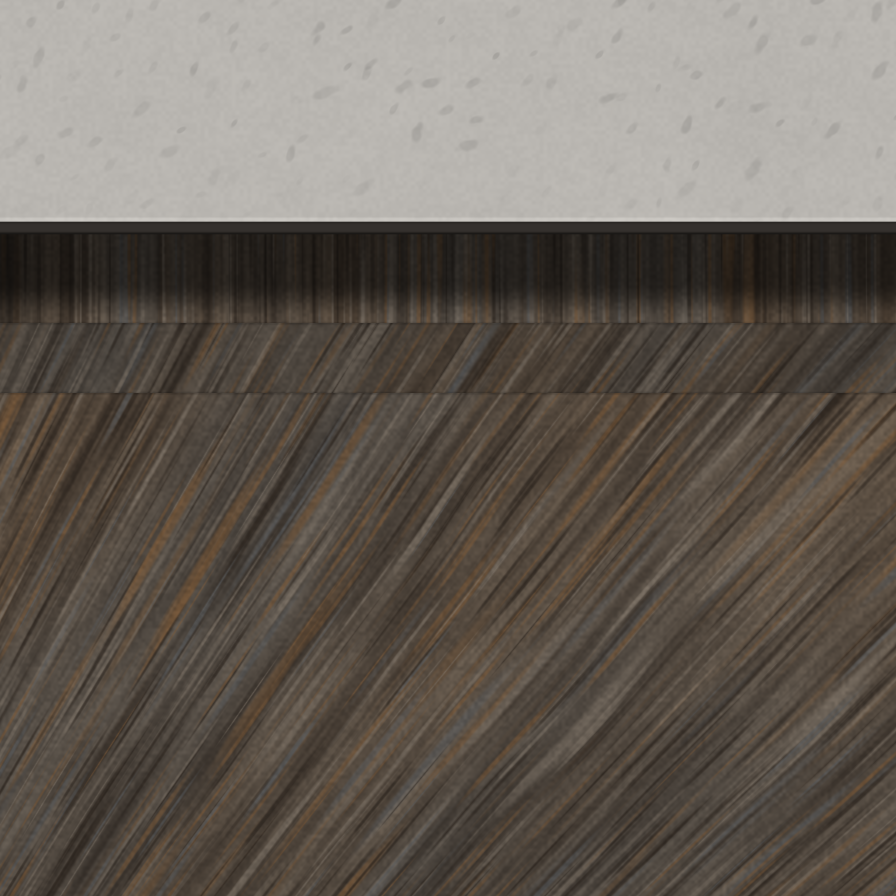
Write a WebGL 2 fragment shader that draws this texture.

```glsl
#version 300 es
precision highp float;
// A pale pitted plaster wall over a dark metal trim and streaked brown wood.
// The wood is stretched noise plus tapered streaks: upright on the skirting,
// fanned around a far pivot on the border strip and the floor.
uniform vec2 u_resolution;
out vec4 fragColor;

const float WALL_BASE = 0.7526;
const float TRIM_BASE = 0.7385;
const float SKIRT_BASE = 0.639;
const float BORDER_BASE = 0.561;
const vec2 FAN_PIVOT = vec2(-1.06, -1.71);
const float FAN_RADIUS = 2.45;

const vec3 PLASTER = vec3(0.722, 0.710, 0.690);
const vec3 TRIM = vec3(0.205, 0.190, 0.175);
const vec3 UMBER = vec3(0.215, 0.183, 0.155);
const vec3 TAUPE = vec3(0.415, 0.372, 0.325);
const vec3 OCHRE = vec3(0.460, 0.335, 0.215);
const vec3 ASH = vec3(0.475, 0.435, 0.390);
const vec3 SLATE = vec3(0.345, 0.355, 0.365);
const vec3 CHAR = vec3(0.170, 0.140, 0.115);

float hash(vec2 p) {
  vec3 q = fract(p.xyx * 0.1031);
  q += dot(q, q.yzx + 33.33);
  return fract((q.x + q.y) * q.z);
}

float noise(vec2 p) {
  vec2 i = floor(p), f = fract(p);
  f = f * f * (3.0 - 2.0 * f);
  return mix(mix(hash(i), hash(i + vec2(1, 0)), f.x),
             mix(hash(i + vec2(0, 1)), hash(i + vec2(1, 1)), f.x), f.y);
}

// Soft step that is one where y lies above the edge.
float above(float y, float edge, float px) {
  return smoothstep(edge - px, edge + px, y);
}

// One tapered streak per cell; x is its strength, y its random tint.
vec2 streak(vec2 q, vec2 freq, float seed, float px) {
  float column = floor(q.x * freq.x);
  float along = q.y * freq.y + 9.0 * hash(vec2(column, seed));
  vec2 id = vec2(column + seed * 17.0, floor(along));
  float taper = smoothstep(0.0, 0.3, fract(along)) * smoothstep(1.0, 0.6, fract(along));
  float width = mix(0.08, 0.27, hash(id + 3.7)) * (0.4 + 0.6 * taper);
  float center = mix(0.35, 0.65, hash(id + 8.1));
  float soft = 0.08 + px * freq.x;
  float body = 1.0 - smoothstep(width - soft, width + soft, abs(fract(q.x * freq.x) - center));
  float present = smoothstep(0.4, 0.9, hash(id + 21.3));
  return vec2(body * taper * present, hash(id + 40.9));
}

vec3 streakTint(float pick) {
  vec3 tint = mix(CHAR, ASH, step(0.34, pick));
  tint = mix(tint, OCHRE, step(0.64, pick));
  return mix(tint, SLATE, step(0.9, pick));
}

// q.x runs across the grain and q.y along it.
vec3 wood(vec2 q, float seed, float px) {
  q += vec2(0.004 * noise(q * vec2(9.0, 7.0) + seed), seed * 0.73);
  float tone = 0.30 * noise(q * vec2(34.0, 2.5) + seed)
             + 0.38 * noise(q * vec2(105.0, 5.0) + seed)
             + 0.32 * noise(q * vec2(240.0, 11.0) + seed);
  vec3 color = mix(UMBER, TAUPE, clamp(0.53 + 1.25 * (tone - 0.5), 0.0, 1.0));
  float warmth = noise(q * vec2(13.0, 2.0) + seed + 5.0) - 0.5;
  color *= 1.0 + warmth * vec3(0.10, 0.0, -0.12);
  for (int i = 0; i < 5; i++) {
    float k = float(i);
    vec2 s = streak(q, vec2(41.0 + 27.0 * k, 2.8 + 0.9 * k), seed + k, px);
    color = mix(color, streakTint(s.y), 0.62 * s.x);
  }
  return color;
}

// Scattered, leaning oval pits, summed over neighbouring cells.
float pits(vec2 p, float count) {
  vec2 cell = floor(p * count);
  float depth = 0.0;
  for (int j = -1; j <= 1; j++)
  for (int i = -1; i <= 1; i++) {
    vec2 id = cell + vec2(i, j);
    vec2 d = p * count - id - vec2(hash(id + 1.3), hash(id + 7.9));
    float lean = mix(0.3, 1.3, hash(id + 15.1));
    vec2 axis = vec2(cos(lean), sin(lean));
    float size = mix(0.16, 0.38, hash(id + 23.7));
    vec2 oval = vec2(dot(d, axis), dot(d, vec2(-axis.y, axis.x)) * 2.1) / size;
    float ragged = length(oval) + 0.5 * (noise(p * 130.0) - 0.5);
    depth += (1.0 - smoothstep(0.45, 1.1, ragged)) * hash(id + 31.1);
  }
  return min(depth, 1.2);
}

vec3 plaster(vec2 p) {
  float mottle = noise(p * 7.0) - 0.5 + 0.6 * (noise(p * 45.0) - 0.5);
  float tooth = noise(p * 230.0) - 0.5;
  float fade = mix(0.5, 1.0, smoothstep(WALL_BASE, 0.87, p.y));
  float light = 1.0 + 0.022 * mottle + 0.035 * tooth - 0.095 * fade * pits(p, 25.0);
  return PLASTER * (light + 0.015 * (1.0 - fade));
}

void main() {
  vec2 p = gl_FragCoord.xy / u_resolution;
  float px = 0.7 / u_resolution.y;

  // Fanned grain for floor and border, straight grain for the skirting.
  vec2 ray = p - FAN_PIVOT;
  vec2 fan = vec2(atan(ray.x, ray.y) * FAN_RADIUS, length(ray));
  bool onFloor = p.y < BORDER_BASE;
  bool onSkirt = p.y > SKIRT_BASE;
  vec2 grain = onSkirt ? vec2(p.x, p.y * 0.6) : fan;
  vec3 color = wood(grain, onFloor ? 2.0 : (onSkirt ? 11.0 : 6.0), px);

  // Fine tooth, joint lines and the shadow below the trim.
  color *= 1.0 + 0.16 * (noise(p * 256.0) - 0.5);
  float shadow = mix(0.98, 0.43, smoothstep(SKIRT_BASE, 0.685, p.y));
  shadow *= mix(0.75, 1.0, smoothstep(0.0, 0.07, p.x));
  color *= onFloor ? mix(0.95, 1.0, smoothstep(0.0, 0.25, p.y)) : (onSkirt ? shadow : 0.88);
  float joint = min(abs(p.y - SKIRT_BASE), abs(p.y - BORDER_BASE));
  color *= 1.0 - 0.16 * (1.0 - smoothstep(0.0, 0.003, joint));

  // Metal trim with dark lips, then plaster with a bright lower edge.
  float lip = smoothstep(TRIM_BASE, TRIM_BASE + 0.004, p.y)
            * (1.0 - 0.4 * smoothstep(WALL_BASE - 0.004, WALL_BASE, p.y));
  color = mix(color, TRIM * mix(0.45, 1.0, lip), above(p.y, TRIM_BASE, px));
  float rim = 1.0 - smoothstep(0.001, 0.004, abs(p.y - WALL_BASE - 0.002));
  color = mix(color, plaster(p) + 0.06 * rim, above(p.y, WALL_BASE, px));
  fragColor = vec4(color, 1.0);
}
```
